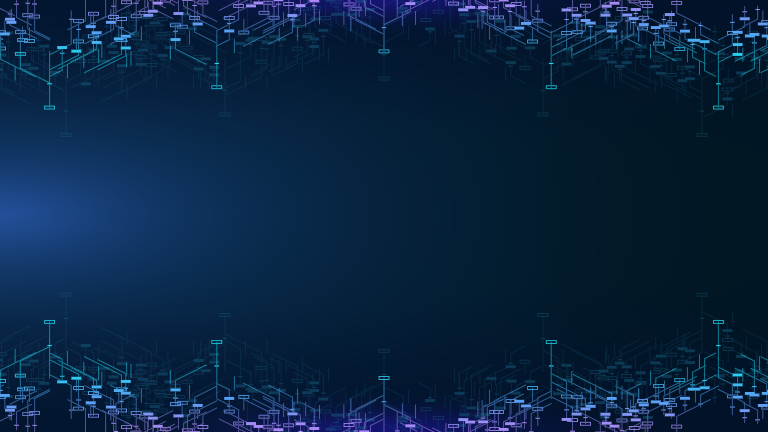
Write a WebGL 1 fragment shader that draws this background.

```glsl
precision highp float;
// Dark blue backdrop with a left-hand glow and mirrored circuit trees along both long edges.
uniform vec2 u_resolution;

const float MIRROR_Y = 0.503;
const float TREE_SPACING = 0.387;
const float FAINT_SPACING = 0.368;
const vec3 CYAN = vec3(0.12, 0.90, 0.98);
const vec3 SKY = vec3(0.36, 0.66, 1.0);
const vec3 VIOLET = vec3(0.70, 0.56, 1.0);
const vec3 TEAL = vec3(0.10, 0.42, 0.55);

float hash(vec2 p) {
  vec3 q = fract(vec3(p.xyx) * vec3(0.1031, 0.1030, 0.0973));
  q += dot(q, q.yzx + 33.33);
  return fract((q.x + q.y) * q.z);
}

float segmentDistance(vec2 p, vec2 a, vec2 b) {
  vec2 ab = b - a;
  float t = clamp(dot(p - a, ab) / dot(ab, ab), 0.0, 1.0);
  return length(p - a - ab * t);
}

float boxDistance(vec2 p, vec2 halfSize) {
  vec2 d = abs(p) - halfSize;
  return length(max(d, 0.0)) + min(max(d.x, d.y), 0.0);
}

float coverage(float d, float pixel) {
  return clamp(0.5 - d / pixel, 0.0, 1.0);
}

// Bar-shaped pad, either solid or outlined
float padDistance(vec2 p, float hollow) {
  float d = boxDistance(p, vec2(0.0115, 0.0034));
  return mix(d, abs(d) - 0.0009, hollow);
}

// One tree in (offset from stem, depth from edge); returns trace and pad coverage
vec2 circuitTree(vec2 p, float tip, float seed, float pixel) {
  float trace = segmentDistance(p, vec2(0.0, tip), vec2(0.0, tip - 0.13));
  float pad = padDistance(p - vec2(0.0, tip), 1.0);
  pad = min(pad, boxDistance(p - vec2(0.0, tip - 0.055), vec2(0.005, 0.0013)));
  for (int i = 0; i < 26; i++) {
    float n = float(i);
    float side = mod(n, 2.0) * 2.0 - 1.0;
    float h1 = hash(vec2(n, seed));
    float h2 = hash(vec2(n + 31.0, seed));
    float h3 = hash(vec2(n + 67.0, seed));

    // Diagonal run, elbow, then a vertical run to the edge
    float reach = 0.024 + 0.0165 * floor(n * 0.5) + 0.012 * h1;
    float run = min(reach, 0.025 + 0.065 * h2);
    vec2 elbow = vec2(side * reach, tip - 0.045 - 0.40 * reach - 0.14 * h3);
    vec2 root = elbow + vec2(-side * run, 0.5 * run);
    vec2 foot = elbow - vec2(0.0, 0.025 + 0.065 * h1);
    trace = min(trace, segmentDistance(p, root, elbow));
    trace = min(trace, segmentDistance(p, elbow, foot));

    // Short stub that points away from the edge
    vec2 stub = elbow + vec2(side * 0.012, 0.008 + 0.022 * h2);
    trace = min(trace, segmentDistance(p, stub, stub - vec2(0.0, 0.03)));

    float hollow = step(0.65, h2);
    pad = min(pad, padDistance(p - mix(foot, stub, step(0.5, h3)), hollow));
    pad = min(pad, padDistance(p - mix(elbow, foot, 0.4), step(0.5, h1)) + 0.1 * step(h2, 0.5));
    vec2 tick = mix(elbow, foot, 0.75);
    pad = min(pad, boxDistance(p - tick, vec2(0.005, 0.0012)));
  }
  return vec2(coverage(trace - 0.0011, pixel), coverage(pad, pixel));
}

// Row of five trees, deepest at the two ends
vec2 treeRow(vec2 p, float spacing, float baseTip, float seed, float pixel) {
  vec2 ink = vec2(0.0);
  for (int i = 0; i < 5; i++) {
    float k = float(i) - 2.0;
    float away = abs(k);
    float tip = baseTip + away * (0.101 - 0.018 * away);
    vec2 local = p - vec2(k * spacing, 0.0);
    if (abs(local.x) < 0.26) {
      ink = max(ink, circuitTree(local, tip, seed + float(i) * 7.0, pixel));
    }
  }
  return ink;
}

vec3 backdrop(vec2 p, float depth, float aspect) {
  vec3 color = mix(vec3(0.015, 0.132, 0.230), vec3(0.003, 0.088, 0.138),
                   smoothstep(0.25, 1.0, p.x / aspect));
  float edge = 1.0 - smoothstep(0.0, 0.38, depth);
  color = mix(color, vec3(0.008, 0.065, 0.165), 0.75 * edge);
  float radius = length(vec2(p.x / 0.44, (p.y - MIRROR_Y) / 0.165));
  color += vec3(0.12, 0.18, 0.37) * exp(-pow(radius, 1.25));
  vec2 violetSpan = vec2((p.x - 0.5 * aspect) / 0.30, depth / 0.045);
  return color + vec3(0.07, 0.0, 0.27) * exp(-dot(violetSpan, violetSpan));
}

void main() {
  float aspect = u_resolution.x / u_resolution.y;
  float pixel = 1.0 / u_resolution.y;
  vec2 p = gl_FragCoord.xy * pixel;
  float depth = 0.5 - abs(p.y - MIRROR_Y);
  vec3 color = backdrop(p, depth, aspect);

  // Circuits only reach the outer bands
  if (depth < 0.33) {
    vec2 q = vec2(p.x - 0.5 * aspect, depth);
    vec2 faint = treeRow(q, FAINT_SPACING, 0.185, 53.0, pixel);
    color = mix(color, TEAL, max(0.20 * faint.x, 0.42 * faint.y));

    vec3 ink = mix(VIOLET, SKY, smoothstep(0.0, 0.075, depth));
    ink = mix(ink, CYAN, smoothstep(0.07, 0.15, depth));
    vec2 bright = treeRow(q, TREE_SPACING, 0.122, 11.0, pixel);
    color = mix(color, ink, max(0.52 * bright.x, 0.95 * bright.y));
  }
  gl_FragColor = vec4(color, 1.0);
}
```
